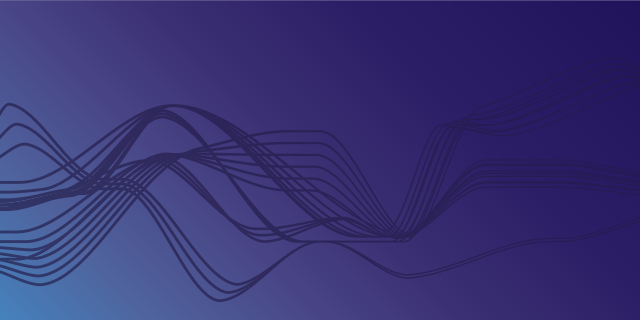
Write a WebGL 1 fragment shader that draws this background.

```glsl
precision highp float;
// Bundles of thin dark waves flowing over a diagonal blue to indigo gradient.
uniform vec2 u_resolution;

const float STEP = 0.002; // spacing of the two samples used for the slope

// Each wave is a chain of eased rises and falls, evaluated at x and x + STEP.
// k runs from 0 to 1 across the strands of a bundle.
vec2 ease(float a, float b, vec2 x) {
  return smoothstep(a, b, x);
}

// Right end that climbs steeply to the upper corner
vec2 upperTail(vec2 x, float k) {
  return mix(0.35, 0.39, k) * ease(1.2 + 0.08 * k, 1.38 + 0.12 * k, x)
    - 0.035 * (1.0 - k) * ease(1.36, 1.58, x)
    + 0.17 * ease(1.55 - 0.15 * k, 2.1 - 0.15 * k, x)
    - 0.05 * k * ease(1.92, 2.05, x);
}

// Right end that levels off at middle height
vec2 lowerTail(vec2 x, float k) {
  return mix(0.16, 0.245, k) * ease(1.24, 1.52, x)
    - mix(0.025, 0.04, k) * ease(1.75, 2.05, x);
}

// Sharp peak at the left, deep valley, long low tail
vec2 valley(vec2 x, float k) {
  return mix(0.58, 0.49, k)
    + mix(0.095, 0.06, k) * ease(-0.05, 0.03 + 0.05 * k, x)
    - mix(0.235, 0.14, k) * ease(0.02 + 0.05 * k, 0.32, x)
    - mix(0.33, 0.35, k) * ease(0.38, 0.75 - 0.06 * k, x)
    + mix(0.135, 0.185, k) * ease(0.73 - 0.05 * k, 1.0, x)
    - 0.105 * ease(1.02, 1.28, x)
    + 0.115 * ease(1.25, 1.72, x)
    + 0.08 * ease(1.75, 2.1, x)
    - 0.01 * step(0.5, k) * ease(1.0, 1.3, x);
}

// High crest followed by a long diagonal descent
vec2 crest(vec2 x, float k) {
  float q = k * (2.0 - k); // crowds the strands toward the lower side
  return mix(0.43, 0.345, q)
    + 0.05 * q * ease(0.02, 0.25, x)
    + mix(0.24, 0.275, q) * ease(0.06 + 0.2 * q, 0.54, x)
    - 0.41 * ease(0.54, 1.3 - 0.18 * q, x)
    + upperTail(x, k);
}

// Low start that rises and fans out over the centre
vec2 hill(vec2 x, float k) {
  float lift = mix(-0.115, 0.07, k);
  return mix(0.245, 0.16, k)
    - 0.05 * k * ease(-0.05, 0.13, x)
    + mix(0.275, 0.41, k) * ease(0.08 + 0.04 * k, 0.53 + 0.09 * k, x)
    + lift * ease(0.5, 0.9, x)
    - (0.265 + lift) * ease(0.97 + 0.03 * k, 1.25 + 0.05 * k, x)
    + lowerTail(x, k);
}

// Crest with a steep fall to a flat base
vec2 plunge(vec2 x, float k) {
  return 0.37 - 0.02 * k
    + 0.04 * ease(0.0, 0.25, x)
    + 0.245 * ease(0.22, 0.51, x)
    - (0.41 - 0.02 * k) * ease(0.5, 0.93 + 0.02 * k, x)
    + upperTail(x, 0.3 + 0.5 * k);
}

// Shallow bowl below the centre
vec2 bowl(vec2 x, float k) {
  return mix(0.36, 0.19, k)
    + mix(0.14, 0.32, k) * ease(0.05, 0.48 + 0.06 * k, x)
    - mix(0.215, 0.265, k) * ease(0.46 + 0.04 * k, 0.8 + 0.03 * k, x)
    + mix(0.035, 0.07, k) * ease(0.82, 1.08, x)
    - mix(0.06, 0.055, k) * ease(1.07, 1.22, x)
    + lowerTail(x, 0.1 + 0.7 * k);
}

// Coverage of a strand, thinner toward the right
float strand(vec2 wave, vec2 p) {
  float slope = (wave.y - wave.x) / STEP;
  float d = abs(p.y - wave.x) / sqrt(1.0 + slope * slope);
  float halfWidth = mix(0.0045, 0.002, smoothstep(0.5, 1.6, p.x));
  return clamp((halfWidth - d) * u_resolution.y + 0.5, 0.0, 1.0);
}

vec3 background(float t) {
  vec3 c = mix(vec3(0.27, 0.51, 0.74), vec3(0.31, 0.39, 0.62), clamp(t / 0.16, 0.0, 1.0));
  c = mix(c, vec3(0.285, 0.275, 0.53), clamp((t - 0.16) / 0.17, 0.0, 1.0));
  c = mix(c, vec3(0.235, 0.19, 0.455), clamp((t - 0.33) / 0.15, 0.0, 1.0));
  c = mix(c, vec3(0.17, 0.115, 0.4), clamp((t - 0.48) / 0.22, 0.0, 1.0));
  return mix(c, vec3(0.125, 0.075, 0.36), clamp((t - 0.7) / 0.3, 0.0, 1.0));
}

void main() {
  vec2 p = gl_FragCoord.xy / u_resolution * vec2(2.0, 1.0);
  vec2 x = vec2(p.x, p.x + STEP);

  float ink = 0.0;
  for (int i = 0; i < 6; i++) {
    float k = float(i) / 5.0;
    ink = max(ink, max(strand(crest(x, k), p), strand(hill(x, k), p)));
  }
  for (int i = 0; i < 3; i++) {
    float k = float(i) / 2.0;
    ink = max(ink, max(strand(valley(x, k), p), strand(plunge(x, k), p)));
    ink = max(ink, strand(bowl(x, k), p));
  }

  vec3 color = mix(background((p.x + p.y) / 3.0), vec3(0.14, 0.11, 0.29), 0.68 * ink);
  // Pale hairline along the top edge
  color = mix(color, vec3(0.5, 0.48, 0.62), 0.7 * smoothstep(0.996, 1.0, p.y));
  gl_FragColor = vec4(color, 1.0);
}
```
